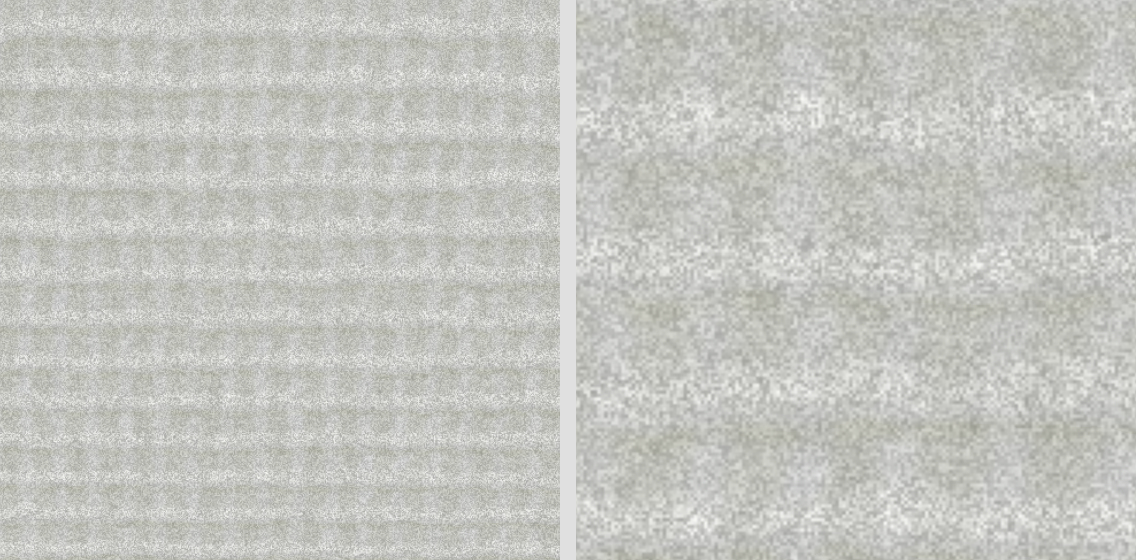
Left: the whole. Right: its middle third, enlarged.
This texture is drawn by a Shadertoy shader. Its source:

```glsl
// Pale woven cloth: ribbed rows that tighten downward, crossed by soft upright ribs, with fine grain.

const vec3 HOLLOW = vec3(0.745, 0.749, 0.720);  // olive grey inside each cell
const vec3 RIB    = vec3(0.786, 0.791, 0.785);  // cool upright ribs
const vec3 RIDGE  = vec3(0.815, 0.819, 0.805);  // bright lower part of a row
const vec3 SHADE  = vec3(0.758, 0.763, 0.755);  // cool shadow under the ridge
const vec3 SEAM   = vec3(0.712, 0.714, 0.670);  // dark line between rows

const float COLUMNS = 16.6;
const float ROW_SCALE = 25.9;    // with ROW_SHRINK gives about 13 rows
const float ROW_SHRINK = 0.39;   // loss of row height from top to bottom
const float ROW_OFFSET = 0.774;

float hash(vec2 p) {
    vec3 q = fract(vec3(p.xyx) * 0.1031);
    q += dot(q, q.yzx + 33.33);
    return fract((q.x + q.y) * q.z);
}

// Smooth value noise, centred on zero
float noise(vec2 p) {
    vec2 i = floor(p), f = fract(p);
    f = f * f * (3.0 - 2.0 * f);
    float low = mix(hash(i), hash(i + vec2(1.0, 0.0)), f.x);
    float high = mix(hash(i + vec2(0.0, 1.0)), hash(i + vec2(1.0, 1.0)), f.x);
    return mix(low, high, f.y) - 0.5;
}

// Row coordinate, growing downward, with logarithmic spacing
float rowCoord(float y) {
    return -ROW_SCALE * log(1.0 - ROW_SHRINK * (1.0 - y)) - ROW_OFFSET;
}

// Periodic bump around whole numbers, flat inside and zero outside
float bump(float x, float inner, float outer) {
    float d = abs(fract(x + 0.5) - 0.5);
    return 1.0 - smoothstep(inner, outer, d);
}

// Plateau that rises over a.xy and falls over a.zw
float plateau(float p, vec4 a) {
    return smoothstep(a.x, a.y, p) * (1.0 - smoothstep(a.z, a.w, p));
}

vec3 weave(vec2 uv) {
    // Rows with a slight waver
    float row = rowCoord(uv.y);
    row += 0.12 * noise(vec2(uv.x * 16.0, row * 0.7)) + 0.10 * noise(vec2(uv.x * 45.0, row * 2.0));
    float phase = fract(row);

    // Ribs lean a little to the right and fray at the edges
    float lean = (phase - 0.5) * 0.25 * smoothstep(0.2, 0.9, uv.x);
    float column = (uv.x - 0.469) * COLUMNS + lean;
    column += 0.22 * noise(vec2(uv.x * 9.0, row * 0.9)) + 0.20 * noise(uv * 95.0);
    float rib = bump(column, 0.08, 0.34) * (0.85 + 0.6 * noise(vec2(column, row) * 0.9));

    // Ridge broken into tufts, brightest where a rib crosses it
    float tuft = noise(uv * vec2(65.0, 80.0));
    float ridge = plateau(phase + 0.12 * tuft, vec4(0.42, 0.64, 0.74, 0.92));
    ridge *= 0.72 + 0.28 * rib + 0.35 * tuft;
    float shade = plateau(phase, vec4(0.76, 0.88, 0.92, 1.0));

    // Layers from the hollow to the seam
    vec3 color = mix(HOLLOW, RIB, rib);
    color = mix(color, SHADE, 0.7 * shade);
    color = mix(color, RIDGE, clamp(ridge, 0.0, 1.0));
    float seam = bump(row - 0.03, 0.02, 0.15) * (0.75 + 0.9 * noise(vec2(uv.x * 50.0, row * 2.0)));
    color = mix(color, SEAM, seam * (0.8 - 0.3 * rib));

    // Mottling and thread grain, coarser on the ridges
    float mottle = 0.022 * noise(uv * 60.0) + 0.04 * noise(uv * 150.0);
    float grain = 0.175 * noise(uv * 487.0) + 0.07 * noise(uv * 291.0 + 17.0);
    return color + mottle + grain * mix(0.88, 1.35, clamp(ridge, 0.0, 1.0));
}

void mainImage(out vec4 fragColor, in vec2 fragCoord) {
    vec2 uv = fragCoord / iResolution.xy;
    fragColor = vec4(clamp(weave(uv), 0.0, 1.0), 1.0);
}
```
